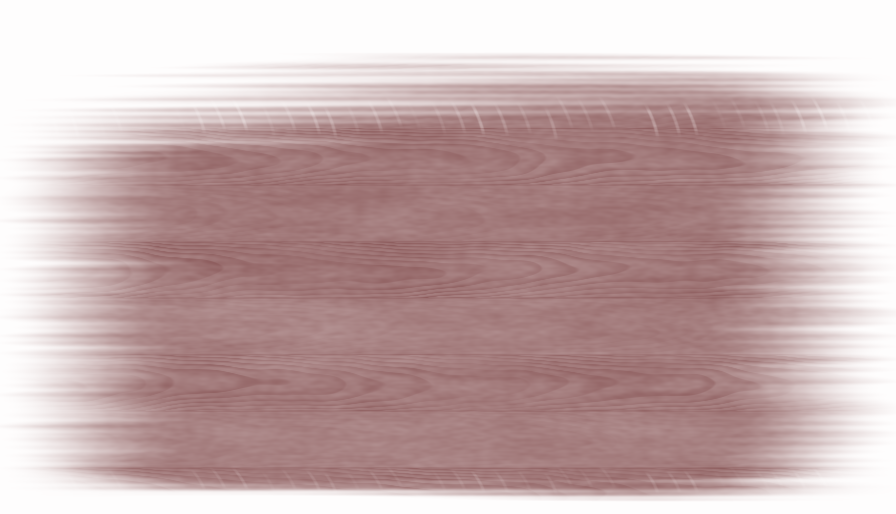
This texture is drawn by a WebGL 1 fragment shader. Its source:

```glsl
precision highp float;
// Mauve wooden planks with flowing grain, brushed out to white at the borders.
uniform vec2 u_resolution;

const vec3 WOOD = vec3(0.63, 0.47, 0.472);
const vec3 PAPER = vec3(0.997, 0.992, 0.992);
const float PLANK_HEIGHT = 0.11;
const float PLANK_OFFSET = 0.09;
const float FIBRE_CONTRAST = 0.13;
const float ARCH_CONTRAST = 0.17;
const float FLECK_CONTRAST = 0.26;
const float SEAM_CONTRAST = 0.09;
const float SIDE_FADE = 0.21;
const float TOP_FADE = 0.17;
const float STREAK_REACH = 0.09;

float hash(float n) {
  return fract(sin(n * 91.345) * 4375.85);
}

vec2 gradient(vec2 cell) {
  float a = 6.2832 * fract(sin(dot(cell, vec2(127.1, 311.7))) * 4358.54);
  return vec2(cos(a), sin(a));
}

// Gradient noise, roughly -0.7 to 0.7
float noise(vec2 p) {
  vec2 i = floor(p);
  vec2 f = p - i;
  vec2 u = f * f * f * (f * (f * 6.0 - 15.0) + 10.0);
  vec2 e = vec2(1.0, 0.0);
  float low = mix(dot(gradient(i), f), dot(gradient(i + e), f - e), u.x);
  float high = mix(dot(gradient(i + e.yx), f - e.yx),
                   dot(gradient(i + e.xx), f - e.xx), u.x);
  return mix(low, high, u.y);
}

// Fine fibres: noise octaves stretched along the grain
float fibres(vec2 p) {
  float sum = 0.0;
  float amp = 0.6;
  vec2 scale = vec2(3.0, 28.0);
  for (int i = 0; i < 4; i++) {
    sum += amp * noise(p * scale + float(i) * 17.3);
    scale *= vec2(2.3, 1.75);
    amp *= 0.8;
  }
  return sum;
}

// Nested arches of flat-sawn grain; v runs from -1 to 1 across the plank
float arches(vec2 p, float v, float seed) {
  float wobble = noise(p * vec2(3.0, 9.0) + seed) * 2.2
               + noise(p * vec2(11.0, 28.0) + seed) * 0.55;
  float ring = fract(p.x * 8.0 + v * v * 4.5 + v * 0.7 + wobble);
  float line = smoothstep(0.25, 0.83, ring) * (1.0 - smoothstep(0.86, 1.0, ring));
  return line * (0.55 + 0.7 * noise(p * vec2(4.0, 12.0) + seed + 5.0));
}

// Pale slanted rays scattered along a band
float flecks(vec2 p, float centre, float halfHeight) {
  float v = (p.y - centre) / halfHeight;
  float x = (p.x + 0.018 * v + 0.006 * v * v) * 24.0;
  float id = floor(x);
  float away = abs(fract(x) - 0.3 - 0.4 * hash(id));
  float ray = 1.0 - smoothstep(0.02, 0.13, away);
  float extent = 1.0 - smoothstep(0.3, 0.8, abs(v - 0.5 * (hash(id + 7.0) - 0.5)));
  return ray * extent * hash(id + 3.0);
}

// Lightness of the boards: 0 is the base wood colour
float woodTone(vec2 p) {
  float row = (p.y - PLANK_OFFSET) / PLANK_HEIGHT;
  float id = floor(row);
  float v = fract(row) * 2.0 - 1.0;
  float seed = id * 13.7;
  float tone = 0.045 + 0.07 * (hash(id + 4.0) - 0.5);
  tone += FIBRE_CONTRAST * fibres(p + vec2(seed, 0.0));
  tone += 0.09 * noise(p * vec2(2.2, 6.0) + seed);
  tone += 0.06 * noise(p * vec2(45.0, 130.0));

  // Arched grain on alternate planks, fainter elsewhere
  float figured = mix(0.2, 1.0, step(0.5, mod(id, 2.0)));
  tone -= ARCH_CONTRAST * figured * arches(p, v, seed);

  // Soft seams between boards
  float seam = 1.0 - smoothstep(0.0, 0.05, 1.0 - abs(v));
  tone -= SEAM_CONTRAST * seam;

  // Light bloom near the middle and rays on the outer boards
  vec2 bloom = (p - vec2(0.66, 0.365)) * vec2(5.0, 17.0);
  bloom.x += 0.4 * bloom.y;
  tone += 0.13 * exp(-dot(bloom, bloom));
  tone += FLECK_CONTRAST * (flecks(p, 0.77, 0.045) + 0.5 * flecks(p, 0.065, 0.03));
  return tone;
}

// Coverage of the wood, with brushed horizontal edges
float coverage(vec2 uv) {
  float streak = noise(vec2(uv.x * 1.3, uv.y * 85.0))
               + 0.7 * noise(vec2(uv.x * 1.8 + 9.0, uv.y * 32.0));
  float side = min(uv.x, 1.0 - uv.x) + STREAK_REACH * 0.5 * streak;
  float sides = smoothstep(0.0, SIDE_FADE, side);
  float topEdge = 0.925 - 0.13 * pow(1.0 - uv.x, 3.0) - 0.05 * pow(uv.x, 8.0);
  float top = smoothstep(0.0, TOP_FADE, topEdge - uv.y + STREAK_REACH * 0.7 * streak);
  float corner = 0.11 * pow(abs(uv.x * 2.0 - 1.0), 4.0);
  float bottom = smoothstep(0.025, 0.06 + corner, uv.y + 0.022 * streak);
  return sides * top * bottom;
}

void main() {
  vec2 uv = gl_FragCoord.xy / u_resolution;
  vec2 p = vec2(uv.x * u_resolution.x / u_resolution.y, uv.y);
  float paleness = 1.0 - coverage(uv) * (1.0 - woodTone(p));
  gl_FragColor = vec4(mix(WOOD, PAPER, paleness), 1.0);
}
```
